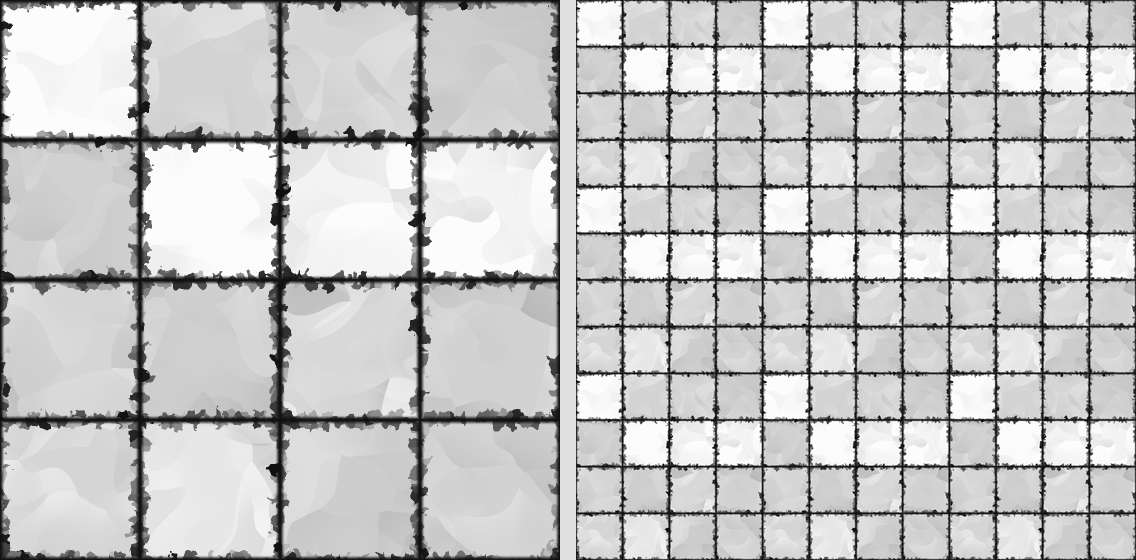
Left, the tile; right, the same tile 3 across and 3 down.
Write a WebGL 1 fragment shader that draws this texture.

```glsl
precision highp float;
// Four by four pale, facetted stone tiles with soft black grout and chipped edges.

uniform vec2 u_resolution;

const float TILES = 4.0;         // tiles across and down
const float GROUT_WIDTH = 0.036; // half width of the soft line, in tile sides
const float GROUT_TONE = 0.06;
const float TONE_DARK = 0.805;
const float TONE_LIGHT = 0.99;

struct Cell {
  vec2 site;   // position of the nearest site
  vec2 toSite; // offset from the sample to it
  vec3 rnd;    // random values of the cell
};

vec3 hash3(vec3 p) {
  p = fract(p * vec3(0.1031, 0.1030, 0.0973));
  p += dot(p, p.yxz + 33.33);
  return fract((p.xxy + p.yxx) * p.zyx);
}

// Two channels of value noise, repeating after a whole period.
vec2 noise2(vec2 p, float period, float seed) {
  vec2 i = floor(p);
  vec2 f = fract(p);
  f = f * f * (3.0 - 2.0 * f);
  vec2 lo = mod(i, period);
  vec2 hi = mod(i + 1.0, period);
  vec2 a = hash3(vec3(lo, seed)).xy;
  vec2 b = hash3(vec3(hi.x, lo.y, seed)).xy;
  vec2 c = hash3(vec3(lo.x, hi.y, seed)).xy;
  vec2 d = hash3(vec3(hi, seed)).xy;
  return mix(mix(a, b, f.x), mix(c, d, f.x), f.y);
}

// Nearest jittered site, repeating after a whole period.
Cell voronoi(vec2 p, float period, float seed) {
  Cell best;
  float nearest = 100.0;
  for (int y = -1; y <= 1; y++) {
    for (int x = -1; x <= 1; x++) {
      vec2 corner = floor(p) + vec2(float(x), float(y));
      vec2 wrapped = mod(corner, period);
      vec2 site = corner + mix(vec2(0.1), vec2(0.9), hash3(vec3(wrapped, seed)).xy);
      vec2 offset = site - p;
      float dist = dot(offset, offset);
      if (dist < nearest) {
        nearest = dist;
        best = Cell(site, offset, hash3(vec3(wrapped, seed + 31.7)));
      }
    }
  }
  return best;
}

// Distance to the closest grout line, in tile sides.
float groutDistance(vec2 p) {
  vec2 d = 0.5 - abs(fract(p) - 0.5);
  return min(d.x, d.y);
}

// Curved, sloping patches around a plain middle one; p is relative to the tile centre.
float facets(vec2 p, float scale, float bend, float seed) {
  const float MIDDLE = 16.0;
  vec2 warp = (noise2(p * 2.6 + MIDDLE, 32.0, seed) - 0.5) * bend;
  Cell c = voronoi((p + warp) * scale + MIDDLE + 0.5, 32.0, seed + 5.3);
  vec2 ring = abs(floor(c.site) - MIDDLE);
  float outer = min(ring.x + ring.y, 1.0);
  float slope = dot(c.toSite, c.rnd.yz - 0.5);
  return outer * ((c.rnd.x - 0.55) * 0.13 + slope * 0.14);
}

float tileTone(vec2 p) {
  vec2 id = mod(floor(p), TILES);
  vec2 local = fract(p) - 0.5;
  float seed = 11.0 + 7.0 * (id.x + TILES * id.y);
  float base = mix(TONE_DARK, TONE_LIGHT, pow(hash3(vec3(id, 17.0)).x, 1.7));
  vec2 fade = smoothstep(0.2, 0.65, noise2(local * 3.0 + 8.0, 32.0, seed + 2.0));
  float broad = facets(local, 1.5, 0.4, seed) * mix(0.35, 1.0, fade.x);
  float fine = facets(local, 2.3, 0.6, seed + 3.0) * fade.y * 0.55;
  return clamp(base + broad + fine, 0.0, 0.99);
}

// Tone in x, coverage in y: ragged cells whose sites lie close to the grout.
vec2 chips(vec2 p, float grid, float reach, vec2 tones, float seed) {
  vec2 ragged = (noise2(p * 20.0, 20.0 * TILES, seed) - 0.5) * 0.06
              + (noise2(p * 50.0, 50.0 * TILES, seed + 5.0) - 0.5) * 0.024;
  Cell c = voronoi((p + ragged) * grid, grid * TILES, seed + 18.0);
  float cluster = noise2(p * 3.0, 3.0 * TILES, seed + 9.0).x - 0.5;
  float limit = reach * (c.rnd.x + 0.6 * cluster);
  float covered = step(groutDistance(c.site / grid), limit);
  return vec2(mix(tones.x, tones.y, c.rnd.y), covered);
}

float shade(vec2 p) {
  vec2 pale = chips(p, 19.0, 0.058, vec2(0.32, 0.74), 3.0);
  vec2 deep = chips(p, 15.0, 0.042, vec2(0.06, 0.48), 41.0);
  float surface = mix(tileTone(p), pale.x, pale.y);
  surface = mix(surface, deep.x, deep.y);
  float clear = smoothstep(0.0, GROUT_WIDTH, groutDistance(p));
  return mix(min(GROUT_TONE, surface), surface, clear);
}

void main() {
  // Average four samples to smooth the ragged edges.
  float sum = 0.0;
  for (int y = 0; y < 2; y++) {
    for (int x = 0; x < 2; x++) {
      vec2 offset = (vec2(float(x), float(y)) - 0.5) * 0.5;
      sum += shade((gl_FragCoord.xy + offset) / u_resolution * TILES);
    }
  }
  gl_FragColor = vec4(vec3(sum * 0.25), 1.0);
}
```
